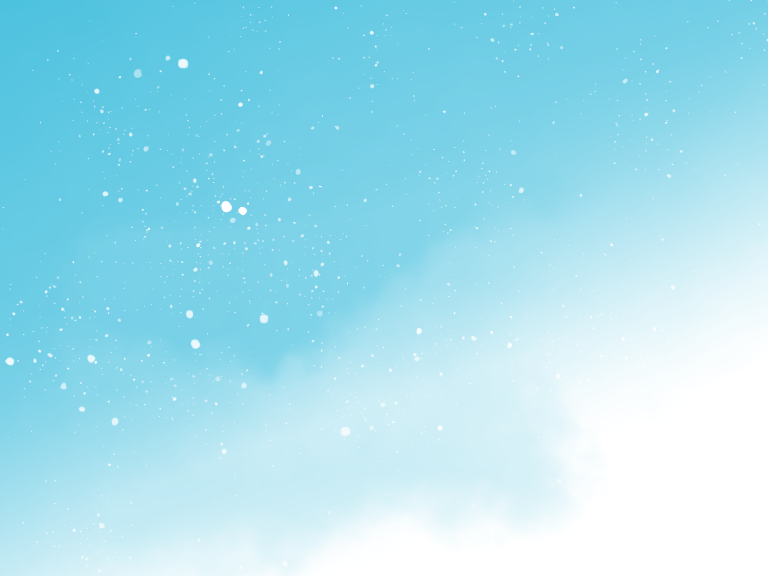
Give the GLSL for this background, as a WebGL 1 fragment shader.

```glsl
precision highp float;
// Pale cyan watercolor wash fading to white at the lower right, flecked with clustered white spatter.

uniform vec2 u_resolution;

vec3 hash3(vec2 cell) {
  vec3 q = fract(cell.xyx * vec3(0.1031, 0.1030, 0.0973));
  q += dot(q, q.yxz + 33.33);
  return fract((q.xxy + q.yzz) * q.zyx);
}

float noise(vec2 p) {
  vec2 i = floor(p), f = fract(p);
  f = f * f * (3.0 - 2.0 * f);
  return mix(mix(hash3(i).x, hash3(i + vec2(1.0, 0.0)).x, f.x),
             mix(hash3(i + vec2(0.0, 1.0)).x, hash3(i + 1.0).x, f.x), f.y);
}

float fbm(vec2 p) {
  float sum = 0.0, weight = 0.5;
  for (int i = 0; i < 5; i++) {
    sum += weight * noise(p);
    p = mat2(1.6, 1.2, -1.2, 1.6) * p + 7.3;
    weight *= 0.5;
  }
  return sum;
}

// Whiteness of the wash: 0 is deep cyan, 1 is white paper
float washTone(vec2 uv, vec2 p) {
  float ragged = fbm(p * 6.0) - 0.5;
  float grain = fbm(p * 22.0 + 40.0) - 0.5;
  float d = 0.65 * uv.x + 1.0 - uv.y;
  float tone = 0.33 * d + 0.58 * smoothstep(0.6, 1.3, d);
  tone += 0.05 * exp(-8.0 * dot(uv - vec2(0.5, 0.75), uv - vec2(0.5, 0.75)));

  // Pale cloud across the lower middle
  vec2 frayed = uv + 0.2 * ragged + 0.04 * grain;
  float cloud = smoothstep(0.02, 0.15, frayed.y) * smoothstep(0.05, 0.22, frayed.x)
              * (1.0 - smoothstep(0.68, 0.79, frayed.x)) * (1.0 - smoothstep(0.5, 0.64, uv.y));
  float veil = clamp(tone, 0.3 + 0.35 * uv.x, 0.58 + 0.3 * uv.x);
  tone = mix(tone, veil + 0.12 * ragged, cloud);

  // Blue wash above a curved, frayed lower edge
  float edge = 0.35 + 0.35 * smoothstep(0.3, 0.85, uv.x) + 0.12 * (1.0 - smoothstep(0.0, 0.3, uv.x));
  float blue = smoothstep(-0.04, 0.06, uv.y - edge + 0.22 * ragged + 0.06 * grain)
             * (1.0 - smoothstep(0.68, 0.86, uv.x + 0.2 * ragged));
  tone = mix(tone, min(tone, 0.2 + 0.2 * uv.x), blue);
  return clamp(tone + 0.025 * grain + 0.03 * ragged, 0.0, 1.0);
}

float cluster(vec2 uv, float x, float y, float size) {
  vec2 q = (uv - vec2(x, y)) * vec2(1.333, 1.0) / size;
  return exp(-dot(q, q));
}

float spatterDensity(vec2 uv) {
  float left = cluster(uv, 0.13, 0.78, 0.08) + cluster(uv, 0.29, 0.68, 0.14)
             + cluster(uv, 0.25, 0.53, 0.09) + cluster(uv, 0.39, 0.51, 0.09)
             + cluster(uv, 0.24, 0.33, 0.10) + cluster(uv, 0.08, 0.41, 0.10)
             + cluster(uv, 0.12, 0.07, 0.07) + cluster(uv, 0.33, 0.95, 0.05);
  float right = cluster(uv, 0.49, 0.90, 0.07) + cluster(uv, 0.60, 0.68, 0.10)
              + cluster(uv, 0.58, 0.39, 0.09) + cluster(uv, 0.47, 0.28, 0.10)
              + cluster(uv, 0.76, 0.43, 0.10) + cluster(uv, 0.84, 0.34, 0.09)
              + cluster(uv, 0.68, 0.95, 0.06) + cluster(uv, 0.84, 0.79, 0.10)
              + cluster(uv, 0.99, 0.95, 0.05);
  float empty = smoothstep(0.75, 1.15, uv.x + 0.6 * (0.5 - uv.y));
  return min(left + 0.8 * right, 1.0) * (1.0 - 0.6 * empty) + 0.05;
}

float disc(vec2 offset, float radius) {
  return clamp((radius - length(offset)) * u_resolution.y + 0.5, 0.0, 1.0);
}

// One jittered droplet per grid cell, from large and sparse to fine
float spatter(vec2 p, float aspect) {
  float cover = 0.0, cells = 14.0;
  vec2 wobbly = p + 0.003 * (vec2(noise(p * 110.0), noise(p * 110.0 + 50.0)) - 0.5);
  for (int i = 0; i < 4; i++) {
    vec2 id = floor(p * cells);
    vec3 place = hash3(id + 71.0 * float(i) + 5.0);
    vec3 look = hash3(id + 37.0 * float(i) + 190.0);
    vec2 center = (id + 0.18 + 0.64 * place.xy) / cells;
    float present = step(place.z, 0.33 * spatterDensity(center / vec2(aspect, 1.0)));
    float radius = mix(0.06, 0.125, look.x * look.x) / cells;
    float drop = disc(wobbly - center, radius) * (0.8 + 0.2 * disc(wobbly - center, radius * 0.75));
    cover = max(cover, present * drop * mix(0.4, 0.9, look.y));
    cells *= 1.8;
  }
  // Bright focal pair
  vec2 focus = wobbly - vec2(0.295 * aspect, 0.641);
  return max(cover, max(disc(focus, 0.0095), disc(focus - vec2(0.028, -0.008), 0.0075)));
}

void main() {
  vec2 uv = gl_FragCoord.xy / u_resolution;
  vec2 p = gl_FragCoord.xy / u_resolution.y;
  vec3 deepCyan = vec3(0.30, 0.76, 0.875);
  vec3 color = mix(deepCyan, vec3(1.0), washTone(uv, p));
  color = mix(color, vec3(1.0), spatter(p, u_resolution.x / u_resolution.y));
  gl_FragColor = vec4(color, 1.0);
}
```
